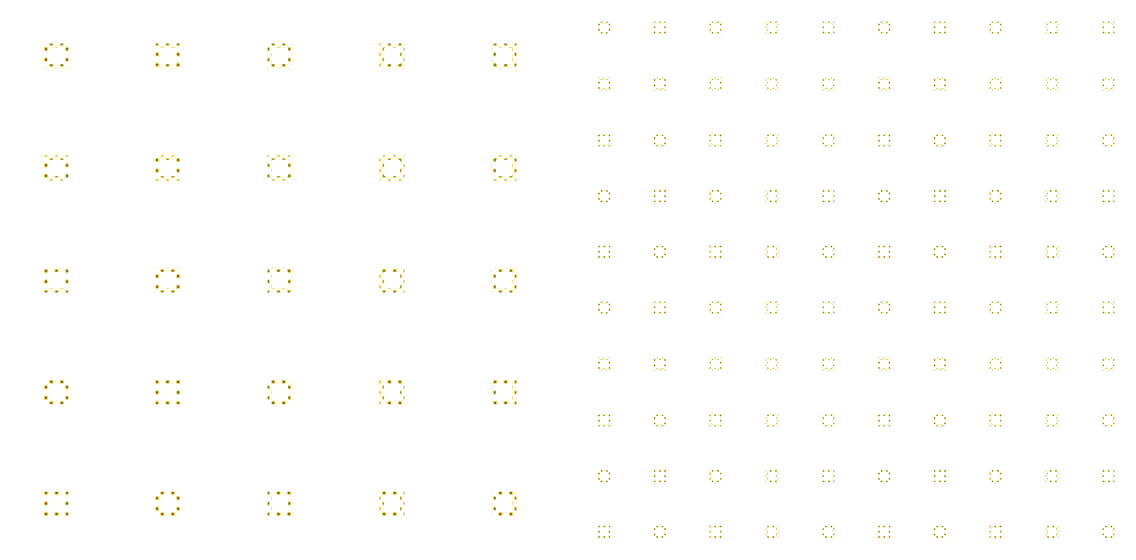
Left: one tile. Right: repeated 2 by 2.
Give the GLSL for this pattern, as a three.js fragment shader.

```glsl
// Five by five small square frames on white, each a window onto one staggered lattice of golden dots.
varying vec2 vUv;

const float TAU = 6.2831853;

// Signed distance to the edge of a square of the given half width.
float square(vec2 p, float halfWidth) {
  vec2 d = abs(p) - halfWidth;
  return length(max(d, 0.0)) + min(max(d.x, d.y), 0.0);
}

// Peaks of 1 on a centred lattice, 53 periods per side so that it wraps.
float dotLattice(vec2 uv) {
  vec2 wave = cos(TAU * (53.0 * uv - 0.355));
  return wave.x * wave.y;
}

// White through cream and yellow to dark gold.
vec3 goldRamp(float t) {
  vec3 color = mix(vec3(1.0), vec3(1.0, 0.97, 0.74), smoothstep(-0.1, 0.25, t));
  color = mix(color, vec3(0.95, 0.83, 0.32), smoothstep(0.2, 0.55, t));
  return mix(color, vec3(0.52, 0.40, 0.10), smoothstep(0.5, 0.95, t));
}

void main() {
  // Frame in the middle of each cell
  vec2 cell = fract(vUv * 5.0) - 0.5;
  float band = max(square(cell, 0.111), -square(cell, 0.074));
  float frame = 1.0 - smoothstep(-0.005, 0.005, band);

  // The lattice drifts against the cells, so every frame shows another part
  vec3 color = mix(vec3(1.0), goldRamp(dotLattice(vUv)), frame);
  gl_FragColor = vec4(color, 1.0);
}
```
